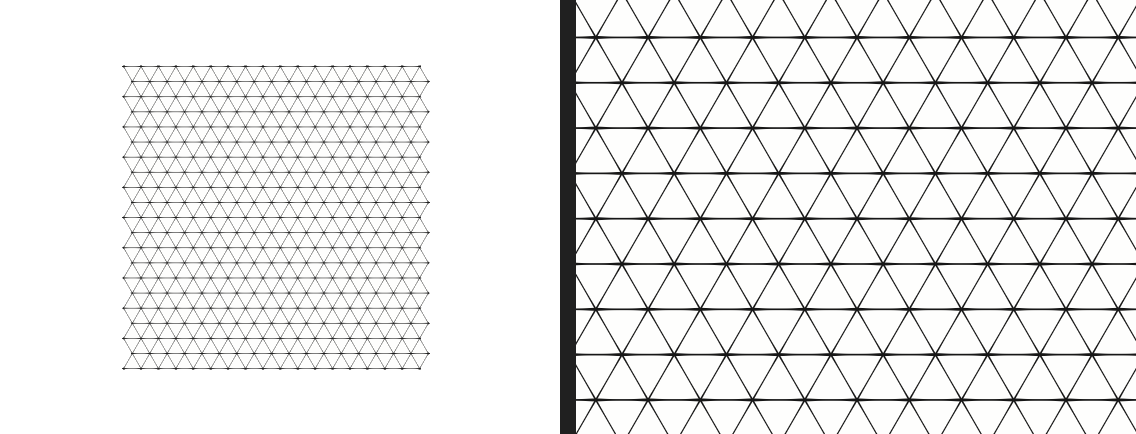
Left: the whole. Right: its middle third, enlarged.
Reproduce this pattern procedurally as a Shadertoy shader.

```glsl
// Draws a fine black grid of equilateral triangles, zigzag at the sides, on a white margin.
#define COLUMNS 17.0          // triangle sides along each row
#define ROWS 20.0             // bands of triangles
#define SIDE 0.04012          // triangle side, in canvas heights
#define ROW_HEIGHT 0.0348     // triangle height, in canvas heights
#define CORNER vec2(-0.3603, 0.1507) // lower left vertex, x from the centre
#define HALF_FLAT 0.00064     // half width of the horizontal lines
#define HALF_SLANT 0.00045    // half width of the slanted lines
#define FLARE 0.0005          // thickening of lines at the vertices
#define FLARE_REACH 0.008     // how far the thickening extends
#define PAPER vec3(1.0)
#define FILL vec3(0.997, 0.997, 0.992)
#define INK vec3(0.09)

// Distance to the nearest whole number.
float toWhole(float x) { return abs(fract(x + 0.5) - 0.5); }

// Share of a pixel covered by a line, so thin lines fade instead of breaking up.
float lineCoverage(float dist, float halfWidth, float pixel) {
    float upper = min(dist + halfWidth, 0.5 * pixel);
    float lower = max(dist - halfWidth, -0.5 * pixel);
    return clamp((upper - lower) / pixel, 0.0, 1.0);
}

// Distance to the closest vertex of the grid; odd rows shift by half a side.
float vertexDistance(vec2 cell) {
    float row = floor(cell.y + 0.5);
    float dx = toWhole(cell.x - 0.5 * row);
    return length(vec2(dx * SIDE, (cell.y - row) * ROW_HEIGHT));
}

// Signed distance to the patch outline, negative inside.
float patchDistance(vec2 cell) {
    float zigzag = toWhole(0.5 * cell.y);
    float x = cell.x - zigzag;
    float sides = max(-x, x - COLUMNS) * ROW_HEIGHT;
    float ends = max(-cell.y, cell.y - ROWS) * ROW_HEIGHT;
    return max(sides, ends);
}

void mainImage(out vec4 fragColor, in vec2 fragCoord) {
    float pixel = 1.0 / iResolution.y;
    vec2 p = (fragCoord - vec2(0.5 * iResolution.x, 0.0)) * pixel;
    vec2 cell = (p - CORNER) / vec2(SIDE, ROW_HEIGHT);

    // Three families of parallel lines, swelling where they cross
    float reach = vertexDistance(cell) / FLARE_REACH;
    float flare = FLARE * exp(-reach * reach);
    float flatLine = lineCoverage(toWhole(cell.y) * ROW_HEIGHT, HALF_FLAT + flare, pixel);
    float slantWidth = HALF_SLANT + 0.4 * flare;
    float rising = lineCoverage(toWhole(cell.x - 0.5 * cell.y) * ROW_HEIGHT, slantWidth, pixel);
    float falling = lineCoverage(toWhole(cell.x + 0.5 * cell.y) * ROW_HEIGHT, slantWidth, pixel);
    float ink = 1.0 - (1.0 - flatLine) * (1.0 - rising) * (1.0 - falling);

    // Keep the whole outline, leave the margin blank so opposite edges join
    float outline = patchDistance(cell);
    float inside = 1.0 - smoothstep(-0.5 * pixel, 0.5 * pixel, outline);
    float keep = 1.0 - smoothstep(0.5 * pixel, pixel, outline - HALF_FLAT - FLARE);
    vec3 color = mix(PAPER, FILL, inside);
    fragColor = vec4(mix(color, INK, ink * keep), 1.0);
}
```
